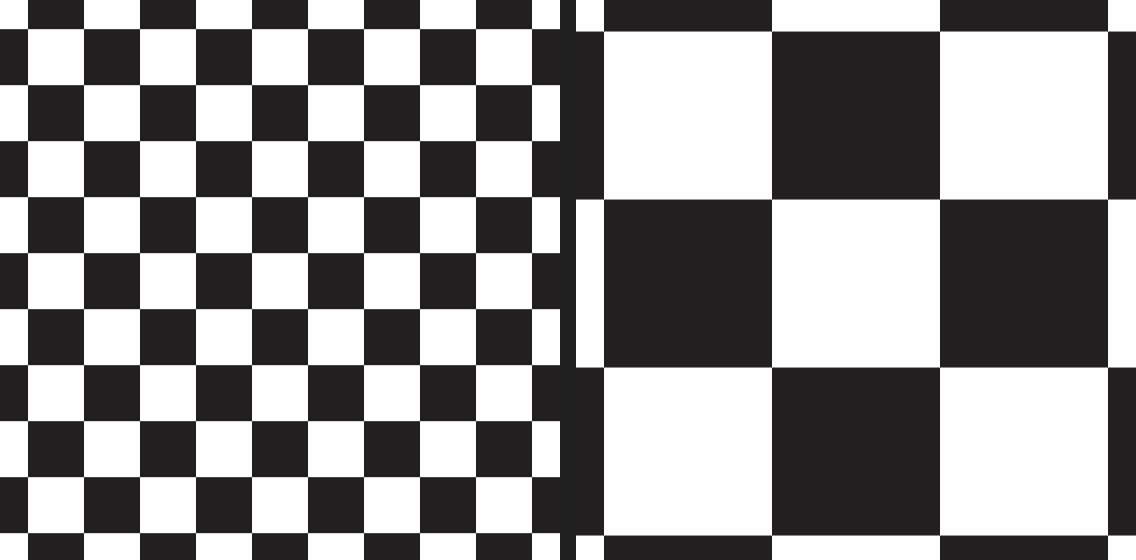
Left, the full canvas; right, a detail of the centre.
Reproduce this pattern procedurally as a Shadertoy shader.

```glsl
// Seamless two-tone checkerboard, five light/dark repeats across and down.
// Each axis gives a smoothed square wave of +1 and -1; the sign of their
// product picks the colour of a square.

const float REPEATS = 5.0;                    // light/dark pairs per axis, whole to tile
const vec2 GRID_SHIFT = vec2(0.5, 0.521);     // grid offset, in squares
const float EDGE_PIXELS = 1.0;                // width of the smoothed edge
const vec3 LIGHT = vec3(1.0);
const vec3 DARK = vec3(0.137, 0.122, 0.125);

// Square wave of period 2: +1 on [0,1], -1 on [1,2], with ramps of the given width
vec2 squareWave(vec2 p, vec2 rampWidth) {
    vec2 edgeDistance = 0.5 - abs(mod(p + 0.5, 2.0) - 1.0);
    return clamp(2.0 * edgeDistance / rampWidth, -1.0, 1.0);
}

void mainImage(out vec4 fragColor, in vec2 fragCoord) {
    // Position and pixel size, both in squares
    vec2 squaresPerPixel = 2.0 * REPEATS / iResolution.xy;
    vec2 p = fragCoord * squaresPerPixel + GRID_SHIFT;

    // Combine the axes into the checker
    vec2 wave = squareWave(p, EDGE_PIXELS * squaresPerPixel);
    float lightness = 0.5 + 0.5 * wave.x * wave.y;

    fragColor = vec4(mix(DARK, LIGHT, lightness), 1.0);
}
```
